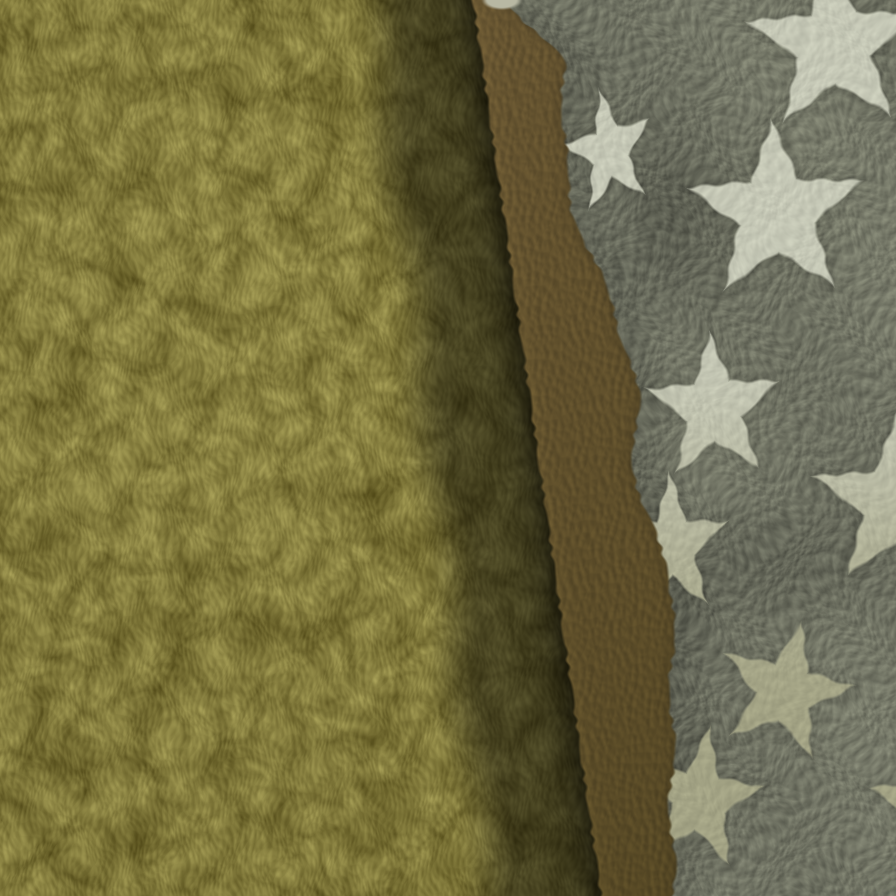
Write a three.js fragment shader that draws this texture.

```glsl
// Crushed olive velvet beside a folded brown hem and grey embossed cloth with pale stars.
varying vec2 vUv;

const float PI = 3.14159265;
const float SOFT = 0.0022;
const int STAR_COUNT = 9;

vec2 hash2(vec2 p) {
  vec2 k = vec2(dot(p, vec2(127.1, 311.7)), dot(p, vec2(269.5, 183.3)));
  return fract(sin(k) * 43758.5);
}

// Distance to the nearest jittered cell point.
float cellular(vec2 p) {
  vec2 cell = floor(p), local = fract(p);
  float nearest = 2.0;
  for (int j = -1; j <= 1; j++) {
    for (int i = -1; i <= 1; i++) {
      vec2 o = vec2(float(i), float(j));
      vec2 d = o + hash2(cell + o) - local;
      nearest = min(nearest, dot(d, d));
    }
  }
  return sqrt(nearest);
}

// Side-lit bumps, centred on zero.
float relief(vec2 p, vec2 lightStep) {
  return cellular(p) - cellular(p + lightStep);
}

vec2 warp(vec2 p, float frequency, float amount) {
  return p + amount * sin(p.yx * frequency + 2.0 * sin(p * frequency * 0.63 + 1.3));
}

float rightOf(float x, float edge, float softness) {
  return smoothstep(edge - softness, edge + softness, x);
}

float glow(vec2 p, vec2 centre, vec2 size) {
  vec2 d = (p - centre) / size;
  return exp(-dot(d, d));
}

// Signed distance to a five-pointed star, turned anticlockwise.
float starDistance(vec2 p, float radius, float turn) {
  float sector = PI / 5.0;
  float a = mod(atan(p.x, p.y) + turn + sector, 2.0 * sector) - sector;
  vec2 q = length(p) * vec2(cos(a), abs(sin(a)));
  vec2 tip = vec2(radius, 0.0);
  vec2 side = 0.43 * radius * vec2(cos(sector), sin(sector)) - tip;
  return dot(q - tip, normalize(vec2(side.y, -side.x)));
}

// Nearest star: centre, radius and turn; foreshortened toward the fold.
float starField(vec2 p) {
  vec4 stars[STAR_COUNT];
  stars[0] = vec4(0.931, 0.950, 0.100, 0.05);
  stars[1] = vec4(0.680, 0.831, 0.070, 0.20);
  stars[2] = vec4(0.866, 0.763, 0.102, 0.04);
  stars[3] = vec4(0.797, 0.544, 0.084, 0.06);
  stars[4] = vec4(1.003, 0.440, 0.098, 0.02);
  stars[5] = vec4(0.749, 0.391, 0.080, 0.02);
  stars[6] = vec4(0.876, 0.229, 0.077, -0.25);
  stars[7] = vec4(0.781, 0.108, 0.080, -0.15);
  stars[8] = vec4(1.042, 0.102, 0.073, 0.05);
  float nearest = 1.0;
  for (int i = 0; i < STAR_COUNT; i++) {
    vec4 s = stars[i];
    vec2 d = p - s.xy;
    d.x /= mix(0.72, 1.0, smoothstep(0.68, 0.87, s.x));
    nearest = min(nearest, starDistance(d, s.z, s.w));
  }
  return nearest;
}

vec3 velvet(vec2 p, float hem, float down) {
  vec2 q = warp(p, 47.0, 0.008);
  float blotch = 0.5 * cellular(q * vec2(24.0, 20.0)) + 0.3 * cellular(q * 49.0 + 7.0)
    + 0.2 * cellular(q * vec2(110.0, 75.0));
  float pile = relief(warp(p, 90.0, 0.003) * vec2(190.0, 85.0), vec2(0.45, 0.15));
  float tone = 0.53 + 1.05 * (0.46 - blotch) + 0.26 * pile;
  tone += 0.10 * glow(p, vec2(0.25, 0.6), vec2(0.3, 0.35));
  vec3 lit = mix(vec3(0.30, 0.27, 0.08), vec3(0.64, 0.61, 0.33), tone);

  // Shade cast by the hem, deepest at the seam.
  float shadowEdge = 0.415 + 0.130 * down + 0.008 * sin(p.y * 21.0);
  float shade = rightOf(p.x, shadowEdge, 0.035);
  float seam = exp(-max(hem - p.x, 0.0) / 0.022);
  return lit * (1.0 - 0.43 * shade) * (1.0 - 0.55 * seam);
}

vec3 hemCloth(vec2 p, float hem, float down) {
  float weave = relief(p * vec2(150.0, 100.0), vec2(0.4, 0.25));
  float threads = sin(p.x * 620.0 + 3.0 * sin(p.y * 70.0));
  vec3 base = mix(vec3(0.40, 0.33, 0.19), vec3(0.34, 0.285, 0.145), down);
  float rim = exp(-max(p.x - hem, 0.0) / 0.006);
  return base * (1.0 + 0.17 * weave + 0.035 * threads + 0.12 * rim);
}

vec3 starCloth(vec2 p, float fold) {
  vec2 q = warp(p, 60.0, 0.005);
  float bumps = relief(q * vec2(95.0, 80.0), vec2(0.35, -0.35));
  float fine = relief(q * 170.0 + 5.0, vec2(0.4, -0.3));
  float hollow = glow(p, vec2(0.74, 0.74), vec2(0.06, 0.10))
    + glow(p, vec2(0.86, 0.37), vec2(0.10, 0.07));
  float light = 1.03 - 0.18 * hollow + 0.04 * sin(p.x * 19.0 + p.y * 11.0);
  light *= 0.86 + 0.14 * smoothstep(0.0, 0.06, p.x - fold);
  float d = starField(p + 0.0015 * sin(p.yx * 190.0));
  float mask = 1.0 - smoothstep(-SOFT, SOFT, d);
  float groove = exp(-abs(d) / 0.005) * (1.0 - mask);
  vec3 grey = vec3(0.435, 0.445, 0.385) * (light + 0.27 * bumps + 0.13 * fine - 0.16 * groove);
  vec3 pale = mix(vec3(0.64, 0.64, 0.52), vec3(0.77, 0.78, 0.71), smoothstep(0.2, 0.65, p.y));
  return mix(grey, pale * (1.0 + 0.09 * bumps + 0.04 * fine), mask);
}

void main() {
  vec2 p = vUv;
  float down = 1.0 - p.y;
  float fray = 0.0015 * sin(p.y * 230.0 + 2.0 * sin(p.y * 97.0));
  float hem = 0.528 + 0.143 * down + fray;
  float fold = 0.570 + 0.060 * smoothstep(0.0, 0.08, down) + 0.080 * smoothstep(0.17, 0.45, down)
    + 0.040 * smoothstep(0.54, 0.65, down) + 0.004 * sin(p.y * 48.0) + fray;

  vec3 color = velvet(p, hem, down);
  color = mix(color, hemCloth(p, hem, down), rightOf(p.x, hem, SOFT));
  color *= 1.0 - 0.16 * exp(-abs(p.x - fold) / 0.006);
  color = mix(color, starCloth(p, fold), rightOf(p.x, fold, SOFT));

  // Pale loose fibres at the top of the hem.
  float tuft = glow(p, vec2(0.56, 1.0), vec2(0.022, 0.011));
  color = mix(color, vec3(0.72, 0.72, 0.64), smoothstep(0.3, 0.6, tuft));
  gl_FragColor = vec4(color, 1.0);
}
```
